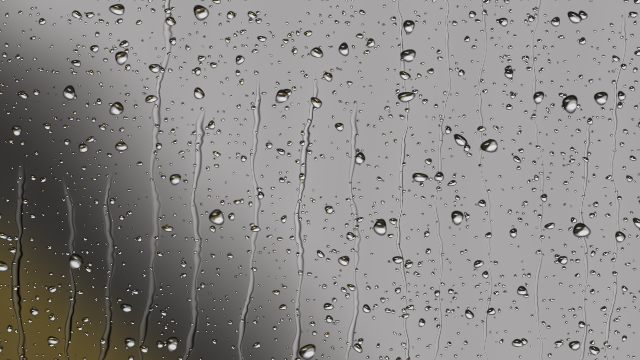
Write a WebGL 2 fragment shader that draws this texture.

```glsl
#version 300 es
precision highp float;
// Rain on a window: scattered lens-like drops and trickles over a blurred grey and olive view.
uniform vec2 u_resolution;
out vec4 fragColor;

const int DROP_LAYERS = 5;
const int TRICKLES = 14;
const float TRICKLE_SPACING = 0.127;

vec4 hash4(vec2 cell) {
  vec4 n = vec4(dot(cell, vec2(127.1, 311.7)), dot(cell, vec2(269.5, 183.3)),
                dot(cell, vec2(419.2, 371.9)), dot(cell, vec2(73.7, 157.3)));
  return fract(sin(n) * 43758.5);
}

float bell(float x, float width) {
  return exp(-x * x / (width * width));
}

vec2 rotate(vec2 v, float angle) {
  float c = cos(angle), s = sin(angle);
  return vec2(c * v.x - s * v.y, s * v.x + c * v.y);
}

// Out-of-focus view: pale sky, dark diagonal mass, olive corner
vec3 blurredView(vec2 p) {
  float diagonal = dot(p, vec2(0.76, 0.65)) - 0.64 + 0.02 * sin(p.x * 7.0 - p.y * 4.0);
  diagonal += 0.08 * smoothstep(0.75, 1.0, p.y);
  float sky = smoothstep(-0.29, 0.24, diagonal);
  float olive = 1.0 - smoothstep(0.16, 0.5, p.x * 0.8 + p.y);
  vec3 dark = mix(vec3(0.205, 0.2, 0.19), vec3(0.37, 0.315, 0.165), olive);
  vec3 pale = vec3(0.655, 0.648, 0.648);
  pale += 0.005 * sin(p.x * 23.0 + sin(p.y * 4.0));
  return mix(dark, pale, sky);
}

// One winding trickle with a pale core, a ragged dark edge and a faint wet halo
vec3 addTrickle(vec3 color, vec2 p, float id) {
  vec4 h = hash4(vec2(id, 7.0));
  vec4 k = hash4(vec2(id, 23.0));
  float phase = 6.28 * k.x;
  float path = (id + 0.25 + 0.6 * h.x) * TRICKLE_SPACING + (h.y - 0.3) * 0.1 * (p.y - 0.5);
  path += 0.010 * sin(p.y * 10.0 + phase) + 0.004 * sin(p.y * 27.0 + phase * 2.0);
  path += 0.002 * sin(p.y * 67.0 + phase * 3.0 + 2.0 * sin(p.y * 19.0));
  float onRight = smoothstep(0.75, 1.3, p.x);
  float width = mix(0.009, 0.014, h.z) * (1.0 - 0.5 * onRight);
  width *= 0.85 + 0.2 * sin(p.y * 24.0 + phase) + 0.15 * sin(p.y * 53.0 + phase * 2.0);
  float top = mix(0.5, 1.3, h.w);
  float wet = 1.0 - smoothstep(top - 0.09, top, p.y);
  wet *= mix(0.65, 1.0, k.y) * (1.0 - 0.45 * onRight);
  float breaks = 0.72 + 0.28 * sin(p.y * 15.0 + phase + 2.0 * sin(p.y * 7.0));
  float side = (p.x - path) / width;
  float body = wet * (1.0 - smoothstep(0.8, 1.2, abs(side)));
  color = mix(color, blurredView(p + vec2(0.2, 0.08)), 0.55 * body);
  color += 0.02 * wet * bell(side, 2.2);
  float ragged = 0.25 * sin(p.y * 130.0 + phase + 3.0 * sin(p.y * 41.0));
  float pale = bell(side + 0.3, 0.4);
  float edge = bell(side - 0.55 - ragged * 0.6, 0.3);
  edge += 0.45 * bell(side + 0.85 + ragged * 0.4, 0.22);
  return color + body * breaks * (0.11 * pale - 0.46 * edge * (0.35 + color));
}

// Inverted scene seen inside a drop; q spans about -1 to 1
vec3 dropColor(vec2 q, float radial, vec3 behind, float seed, float oliveShare) {
  float up = q.y * 0.92 - q.x * 0.38;
  float stripe = smoothstep(0.35, 0.9, 0.5 + 0.5 * sin(up * 9.0 + q.x * 2.0 + seed * 6.28));
  vec3 ground = mix(vec3(0.16, 0.157, 0.145), vec3(0.44, 0.37, 0.2), oliveShare * stripe);
  vec3 sky = mix(behind, vec3(0.70), 0.65);
  float horizon = up + 0.22 * sin(q.x * 3.0 + seed * 9.0);
  vec3 color = mix(sky, ground, smoothstep(-0.2, 0.2, horizon - 0.05));
  color *= 1.0 - 0.6 * smoothstep(0.65, 0.97, radial);
  float lowGlint = 1.0 - smoothstep(0.25, 0.55, length((q - vec2(0.2, -0.36)) * vec2(0.65, 1.2)));
  float highGlint = 1.0 - smoothstep(0.08, 0.26, length((q - vec2(-0.25, 0.42)) * vec2(0.6, 1.4)));
  return mix(color, vec3(0.90, 0.90, 0.91), max(0.85 * lowGlint, 0.65 * highGlint));
}

// One cellular layer of drops; staggered rows hide the grid
vec3 addDrops(vec3 color, vec2 p, float cellSize, float layer) {
  vec2 grid = p / cellSize + vec2(layer * 3.7, layer * 5.3);
  grid.x += hash4(vec2(floor(grid.y), layer + 40.0)).x;
  vec2 cell = floor(grid);
  vec4 h = hash4(cell + layer * 17.0);
  vec4 k = hash4(cell + layer * 31.0 + 90.0);
  if (h.x > 0.32) return color;
  float radius = mix(0.09, 0.22, h.w * h.w * 0.6 + h.w * 0.4);
  vec2 center = 0.5 + (h.yz - 0.5) * 0.44;
  vec2 q = rotate((grid - cell - center) / radius, (k.x - 0.35) * 1.1);
  q *= mix(vec2(1.2, 0.9), vec2(0.86, 1.45), k.y);
  float angle = atan(q.y, q.x);
  float radial = length(q) * (1.0 + 0.08 * sin(angle * 3.0 + k.z * 6.28)
                                  + 0.07 * sin(angle * 2.0 + k.w * 6.28));
  float blur = 1.0 / (u_resolution.y * radius * cellSize);
  float cover = 1.0 - smoothstep(1.0 - blur, 1.0 + blur, radial);
  cover *= mix(0.78, 1.0, smoothstep(0.0, 2.0, layer));
  float oliveShare = sqrt(k.w) * (1.0 - 0.75 * smoothstep(0.9, 1.4, p.x));
  return mix(color, dropColor(q, radial, color, k.z, oliveShare), cover);
}

void main() {
  vec2 p = gl_FragCoord.xy / u_resolution.y;
  vec3 color = blurredView(p);
  for (int i = 0; i < TRICKLES; i++) {
    color = addTrickle(color, p, float(i));
  }
  // Finest drops first, so the large ones lie on top
  float cellSize = 0.022;
  for (int i = 0; i < DROP_LAYERS; i++) {
    color = addDrops(color, p, cellSize, float(i));
    cellSize *= 1.51;
  }
  fragColor = vec4(clamp(color, 0.0, 1.0), 1.0);
}
```
